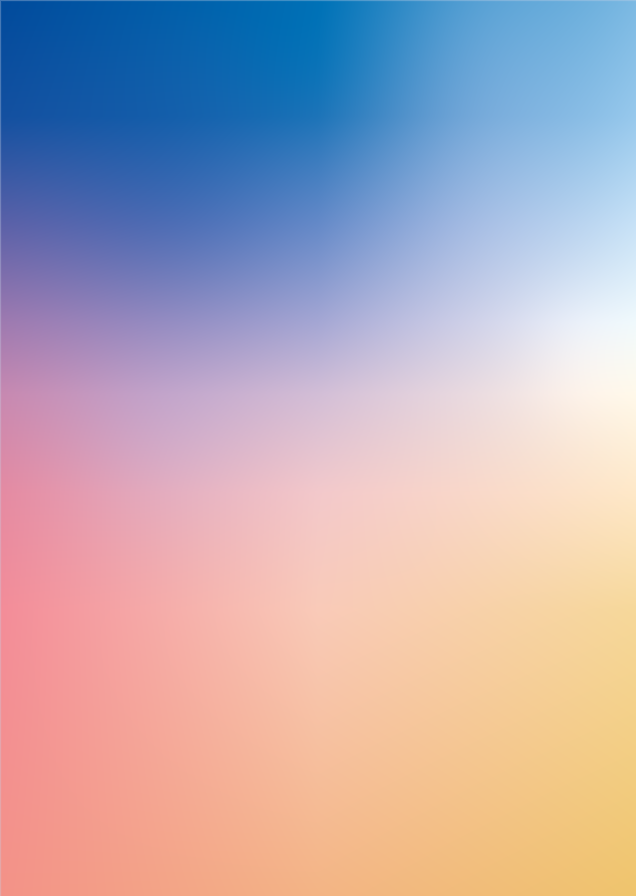
Reproduce this background procedurally as a WebGL 1 fragment shader.

```glsl
precision highp float;

uniform vec2 u_resolution;

// Heights of the colour stops, from the top edge down to the bottom edge
const float STOP_SKY = 0.87;
const float STOP_HAZE = 0.75;
const float STOP_DUSK = 0.64;
const float STOP_HORIZON = 0.56;
const float STOP_BLUSH = 0.45;
const float STOP_WARM = 0.32;

// Left ramp: navy, violet, rose
const vec3 LEFT_NAVY = vec3(0.000, 0.290, 0.610);
const vec3 LEFT_COBALT = vec3(0.080, 0.315, 0.628);
const vec3 LEFT_INDIGO = vec3(0.368, 0.384, 0.660);
const vec3 LEFT_VIOLET = vec3(0.628, 0.480, 0.690);
const vec3 LEFT_MAUVE = vec3(0.784, 0.535, 0.690);
const vec3 LEFT_PINK = vec3(0.898, 0.541, 0.632);
const vec3 LEFT_ROSE = vec3(0.953, 0.549, 0.597);
const vec3 LEFT_CORAL = vec3(0.953, 0.573, 0.530);

// Centre ramp: azure, lilac, peach
const vec3 MID_TEAL = vec3(0.000, 0.440, 0.714);
const vec3 MID_AZURE = vec3(0.149, 0.455, 0.722);
const vec3 MID_BLUE = vec3(0.416, 0.549, 0.788);
const vec3 MID_PERIWINKLE = vec3(0.659, 0.659, 0.831);
const vec3 MID_LILAC = vec3(0.831, 0.745, 0.839);
const vec3 MID_BLUSH = vec3(0.953, 0.784, 0.792);
const vec3 MID_PEACH = vec3(0.976, 0.792, 0.722);
const vec3 MID_APRICOT = vec3(0.953, 0.706, 0.518);

// Right ramp: sky, white, gold
const vec3 RIGHT_SKY = vec3(0.478, 0.722, 0.886);
const vec3 RIGHT_PALE = vec3(0.588, 0.784, 0.925);
const vec3 RIGHT_ICE = vec3(0.776, 0.882, 0.965);
const vec3 RIGHT_WHITE = vec3(0.925, 0.965, 0.980);
const vec3 RIGHT_IVORY = vec3(0.988, 0.965, 0.910);
const vec3 RIGHT_CREAM = vec3(0.996, 0.910, 0.784);
const vec3 RIGHT_SAND = vec3(0.965, 0.847, 0.604);
const vec3 RIGHT_GOLD = vec3(0.937, 0.769, 0.424);

// Soft local tints added to the ramps
const vec3 BLUE_SHADE = vec3(-0.090, -0.045, -0.020);
const vec3 TEAL_SHADE = vec3(-0.050, 0.000, 0.000);
const vec3 VIOLET_TINT = vec3(-0.040, 0.012, 0.040);
const vec3 SKY_LIFT = vec3(0.100, 0.048, 0.032);
const vec3 WHITE_GLOW = vec3(0.040, 0.032, 0.024);

// Thin pale rim on the left and top edges
const vec3 RIM_COLOR = vec3(0.780, 0.820, 0.900);
const float RIM_WIDTH = 0.003;
const float RIM_OPACITY = 0.4;

// Progress from 0 at the upper height to 1 at the lower one
float descend(float y, float upper, float lower) {
  return clamp((upper - y) / (upper - lower), 0.0, 1.0);
}

// Vertical gradient through eight colours
vec3 ramp(float y, vec3 a, vec3 b, vec3 c, vec3 d, vec3 e, vec3 f, vec3 g, vec3 h) {
  vec3 color = mix(a, b, descend(y, 1.0, STOP_SKY));
  color = mix(color, c, descend(y, STOP_SKY, STOP_HAZE));
  color = mix(color, d, descend(y, STOP_HAZE, STOP_DUSK));
  color = mix(color, e, descend(y, STOP_DUSK, STOP_HORIZON));
  color = mix(color, f, descend(y, STOP_HORIZON, STOP_BLUSH));
  color = mix(color, g, descend(y, STOP_BLUSH, STOP_WARM));
  return mix(color, h, descend(y, STOP_WARM, 0.0));
}

// Gaussian spot with separate horizontal and vertical radii
float glow(vec2 uv, vec2 center, vec2 radius) {
  vec2 d = (uv - center) / radius;
  return exp(-dot(d, d));
}

void main() {
  vec2 uv = gl_FragCoord.xy / u_resolution;

  // Three vertical ramps
  vec3 left = ramp(uv.y, LEFT_NAVY, LEFT_COBALT, LEFT_INDIGO, LEFT_VIOLET,
                   LEFT_MAUVE, LEFT_PINK, LEFT_ROSE, LEFT_CORAL);
  vec3 middle = ramp(uv.y, MID_TEAL, MID_AZURE, MID_BLUE, MID_PERIWINKLE,
                     MID_LILAC, MID_BLUSH, MID_PEACH, MID_APRICOT);
  vec3 right = ramp(uv.y, RIGHT_SKY, RIGHT_PALE, RIGHT_ICE, RIGHT_WHITE,
                    RIGHT_IVORY, RIGHT_CREAM, RIGHT_SAND, RIGHT_GOLD);

  // Horizontal blend across the ramps
  vec3 color = mix(left, middle, clamp(uv.x * 2.0, 0.0, 1.0));
  color = mix(color, right, clamp(uv.x * 2.0 - 1.0, 0.0, 1.0));

  // Local shades and lights
  color += BLUE_SHADE * glow(uv, vec2(0.28, 0.74), vec2(0.20, 0.14));
  color += TEAL_SHADE * glow(uv, vec2(0.48, 0.92), vec2(0.12, 0.08));
  color += VIOLET_TINT * glow(uv, vec2(0.25, 0.50), vec2(0.16, 0.11));
  color += SKY_LIFT * glow(uv, vec2(0.74, 0.95), vec2(0.15, 0.25));
  color += WHITE_GLOW * glow(uv, vec2(0.91, 0.61), vec2(0.10, 0.08));

  // Pale rim
  float inset = min(uv.x, (1.0 - uv.y) * u_resolution.y / u_resolution.x);
  float rim = 1.0 - smoothstep(0.0, RIM_WIDTH, inset);
  color = mix(color, RIM_COLOR, rim * RIM_OPACITY);

  gl_FragColor = vec4(clamp(color, 0.0, 1.0), 1.0);
}
```
